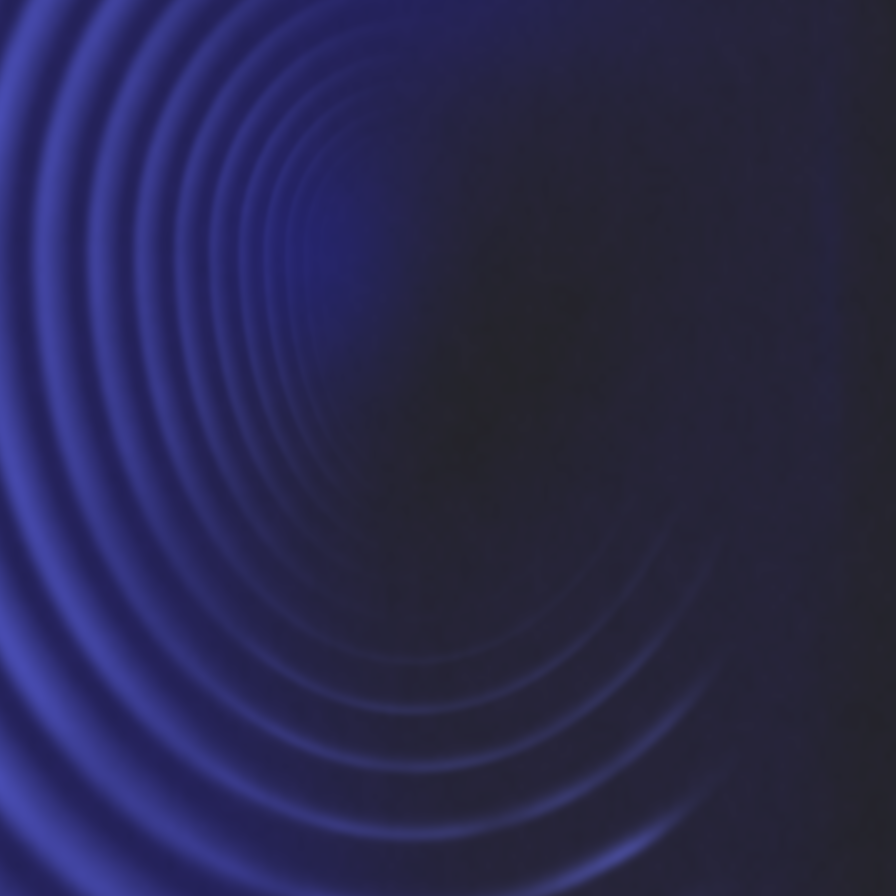
This background is drawn by a WebGL 1 fragment shader. Its source:

```glsl
precision highp float;
// Dark blue ribbed tunnel: eccentric oval ridges lit from the left.
uniform vec2 u_resolution;

float hash(vec2 cell) {
  vec3 h = fract(vec3(cell.xyx) * 0.1031);
  h += dot(h, h.yzx + 33.33);
  return fract((h.x + h.y) * h.z);
}

float valueNoise(vec2 p) {
  vec2 cell = floor(p);
  vec2 f = fract(p);
  f = f * f * (3.0 - 2.0 * f);
  float low = mix(hash(cell), hash(cell + vec2(1.0, 0.0)), f.x);
  float high = mix(hash(cell + vec2(0.0, 1.0)), hash(cell + 1.0), f.x);
  return mix(low, high, f.y);
}

// Horizontal radius of the oval through p; ovals stretch towards the bottom.
float ovalRadius(vec2 p) {
  vec2 d = p - vec2(0.462, 0.72);
  float radius = max(length(d), 0.01);
  for (int i = 0; i < 7; i++) {
    float height = d.y > 0.0 ? 1.14 * radius : 0.128 + 1.085 * radius;
    radius = max(length(vec2(d.x, d.y * radius / height)), 0.01);
  }
  return radius;
}

// Logarithmically spaced ridges, steeper on their outer side.
float ridgeProfile(float radius, float sharpness) {
  float angle = 6.28319 * log(radius / 0.482) / 0.154;
  float wave = 0.5 + 0.5 * cos(angle + 0.4 - 0.4 * cos(angle));
  return pow(max(wave, 0.0001), sharpness);
}

// Soft oval patch, 1 at its centre.
float softSpot(vec2 p, vec2 center, vec2 size) {
  vec2 d = (p - center) / size;
  return exp(-dot(d, d));
}

void main() {
  vec2 p = gl_FragCoord.xy / u_resolution;
  float radius = ovalRadius(p);

  // Blue light with a curved boundary against the dark interior
  float edge = 0.36 + 0.6 * (p.y - 0.4) * (p.y - 0.4);
  float glow = 1.0 - smoothstep(edge - 0.24, edge + 0.14, p.x);
  vec3 color = mix(vec3(0.148, 0.141, 0.222), vec3(0.142, 0.133, 0.355), glow);
  color += vec3(0.0, 0.005, 0.12) * softSpot(p, vec2(0.36, 0.71), vec2(0.1, 0.13));

  // Near-black diagonal hollow and right-hand border
  vec2 q = mat2(0.8, 0.6, -0.6, 0.8) * (p - vec2(0.56, 0.58));
  float hollow = softSpot(q, vec2(0.0), vec2(0.13, 0.24));
  float border = smoothstep(0.88, 1.0, p.x + 0.05 * (0.5 - p.y));
  color -= vec3(0.005, 0.0, 0.055) * max(hollow, 0.8 * border);

  // Broad lit ridges on the left, dimmer on the small lower ovals
  float leftLight = 1.0 - smoothstep(-0.05, 0.5, p.x);
  float lowerInner = (1.0 - smoothstep(0.3, 0.55, p.y)) * (1.0 - smoothstep(0.36, 0.5, radius));
  leftLight *= smoothstep(0.08, 0.18, radius) * mix(0.4, 1.0, glow) * (1.0 - 0.5 * lowerInner);
  leftLight *= 0.85 + 0.3 * valueNoise(p * vec2(9.0, 7.0));
  float broad = ridgeProfile(radius, mix(1.4, 2.2, smoothstep(0.1, 0.4, p.x)));
  color += vec3(0.128, 0.15, 0.31) * broad * leftLight;

  // Thin, broken highlights along the lower arcs
  float arcLight = smoothstep(0.15, 0.4, p.x) * (1.0 - smoothstep(0.7, 0.84, p.x));
  arcLight *= 1.0 - smoothstep(0.15, 0.52, p.y);
  arcLight *= smoothstep(0.24, 0.42, radius) * (0.5 + 0.8 * valueNoise(p * 16.0));
  float glint = softSpot(p, vec2(0.69, 0.02), vec2(0.06, 0.05));
  float thin = ridgeProfile(radius, 7.0);
  color += vec3(0.055, 0.063, 0.155) * thin * arcLight * (1.0 + 1.4 * glint);

  // Faint blue reflections on the far wall
  color += vec3(0.0, 0.0, 0.03) * softSpot(p, vec2(0.925, 0.7), vec2(0.015, 0.22));
  color += vec3(0.0, 0.0, 0.06) * softSpot(p, vec2(0.6, 1.0), vec2(0.2, 0.1));

  // Soft mottling, stretched vertically
  float mottle = valueNoise(p * vec2(48.0, 30.0)) + valueNoise(p * vec2(110.0, 90.0)) - 1.0;
  color += vec3(0.006, 0.004, 0.013) * mottle;

  gl_FragColor = vec4(color, 1.0);
}
```
